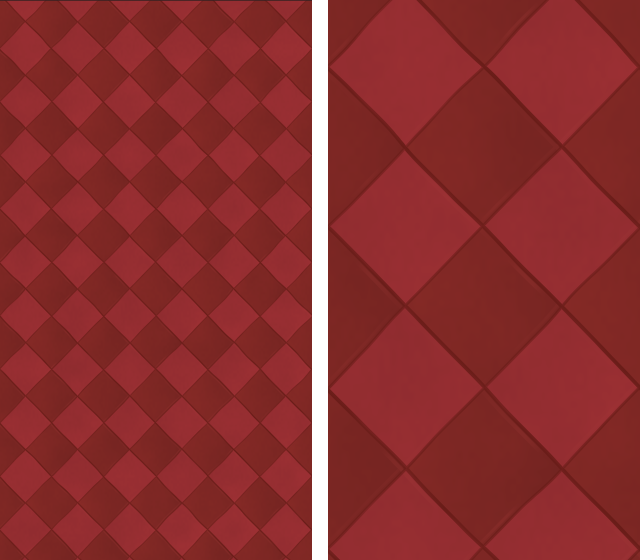
Left: the whole. Right: its middle third, enlarged.
This pattern is drawn by a Shadertoy shader. Its source:

```glsl
// Layout, as fractions of the canvas
const vec2 CELL = vec2(0.1670, 0.0955);         // full diamond width and height
const vec2 FIRST_CENTER = vec2(0.0820, 0.9135); // center of the top left light diamond
const float TOP_EDGE = 0.0014;                  // thin dark strip along the top

// Widths in units of one tile side
const vec2 SEAM_HALF_WIDTH = vec2(0.017, 0.013); // falling, rising seams
const vec2 SEAM_STRENGTH = vec2(0.95, 0.70);
const float WOBBLE = 0.028;
const float WOBBLE_RATE = 2.3;
const float HIGHLIGHT_OFFSET = 0.040;
const float HIGHLIGHT_STRENGTH = 0.22;

// Tones
const vec3 LIGHT_RED = vec3(0.584, 0.178, 0.192);
const vec3 DARK_RED = vec3(0.492, 0.153, 0.140);
const vec3 SEAM_RED = vec3(0.405, 0.108, 0.090);
const vec3 HIGHLIGHT_RED = vec3(0.640, 0.225, 0.215);
const vec3 EDGE_COLOR = vec3(0.22, 0.13, 0.13);
const float TILE_VARIATION = 0.025;
const float MOTTLE = 0.045;
const float GRAIN = 0.020;
const float DARK_SLOPE = 0.055;
const float LIGHT_SLOPE = 0.025;

float hash(vec2 p) {
    vec3 q = fract(vec3(p.xyx) * 0.1031);
    q += dot(q, q.yzx + 33.33);
    return fract((q.x + q.y) * q.z);
}

float noise(vec2 p) {
    vec2 i = floor(p);
    vec2 f = fract(p);
    f = f * f * (3.0 - 2.0 * f);
    float low = mix(hash(i), hash(i + vec2(1.0, 0.0)), f.x);
    float high = mix(hash(i + vec2(0.0, 1.0)), hash(i + 1.0), f.x);
    return mix(low, high, f.y);
}

// Share of a pixel covered by a band centered on zero
vec2 bandCoverage(vec2 d, vec2 halfWidth, float pixel) {
    vec2 hi = min(d + 0.5 * pixel, halfWidth);
    vec2 lo = max(d - 0.5 * pixel, -halfWidth);
    return clamp((hi - lo) / pixel, 0.0, 1.0);
}

// Square wave: +1 in even tiles, -1 in odd ones, smooth at the borders
vec2 tileSign(vec2 t, float pixel) {
    vec2 parity = 1.0 - 2.0 * mod(floor(t + 0.5), 2.0);
    vec2 inside = 0.5 - abs(fract(t + 0.5) - 0.5);
    return parity * clamp(2.0 * inside / pixel, 0.0, 1.0);
}

void mainImage(out vec4 fragColor, in vec2 fragCoord) {
    vec2 uv = fragCoord / iResolution.xy;
    vec2 p = (uv - FIRST_CENTER) / CELL;
    float pixel = length(1.0 / (iResolution.xy * CELL));

    // Diagonal tile axes, bent a little along each seam
    vec2 t = vec2(p.x + p.y, p.x - p.y);
    vec2 seamId = floor(t);
    vec2 bend = vec2(noise(vec2(t.y * WOBBLE_RATE, seamId.x * 7.0 + 60.0)),
                     noise(vec2(t.x * WOBBLE_RATE, seamId.y * 7.0 + 190.0)));
    t += WOBBLE * (bend - 0.5);

    vec2 tileId = floor(t + 0.5);
    vec2 local = t - tileId;
    vec2 seamDistance = fract(t) - 0.5;

    // Two alternating tones
    vec2 signs = tileSign(t, pixel);
    float lightness = 0.5 + 0.5 * signs.x * signs.y;
    vec3 color = mix(DARK_RED, LIGHT_RED, lightness);

    // Soft painted shading and wear
    float shade = 1.0 + TILE_VARIATION * (hash(tileId + 40.0) - 0.5);
    shade += MOTTLE * (noise(p * 3.0 + 50.0) - 0.5);
    shade += GRAIN * (noise(p * vec2(26.0, 19.0) + 300.0) - 0.5);
    float slope = mix(-DARK_SLOPE * (local.x + local.y), LIGHT_SLOPE * local.y, lightness);
    color *= shade + slope;

    // Broken highlights on the lower side of the seams
    vec2 glint = bandCoverage(seamDistance + HIGHLIGHT_OFFSET, SEAM_HALF_WIDTH, pixel);
    vec2 glintWear = vec2(noise(t.yx * vec2(3.1, 1.0) + 80.0),
                          noise(t * vec2(3.1, 1.0) + 140.0));
    glint *= smoothstep(0.35, 0.85, glintWear);
    color = mix(color, HIGHLIGHT_RED, HIGHLIGHT_STRENGTH * max(glint.x, glint.y));

    // Dark seams of uneven strength
    vec2 seamWear = vec2(noise(t.yx * vec2(4.0, 1.0) + 220.0),
                         noise(t * vec2(4.0, 1.0) + 260.0));
    vec2 seam = bandCoverage(seamDistance, SEAM_HALF_WIDTH, pixel);
    seam *= SEAM_STRENGTH * mix(vec2(0.65), vec2(1.0), seamWear);
    color = mix(color, SEAM_RED, max(seam.x, seam.y));

    // Top border strip
    float strip = clamp((uv.y - 1.0 + TOP_EDGE) * iResolution.y + 0.5, 0.0, 1.0);
    color = mix(color, EDGE_COLOR, strip);

    fragColor = vec4(color, 1.0);
}
```
